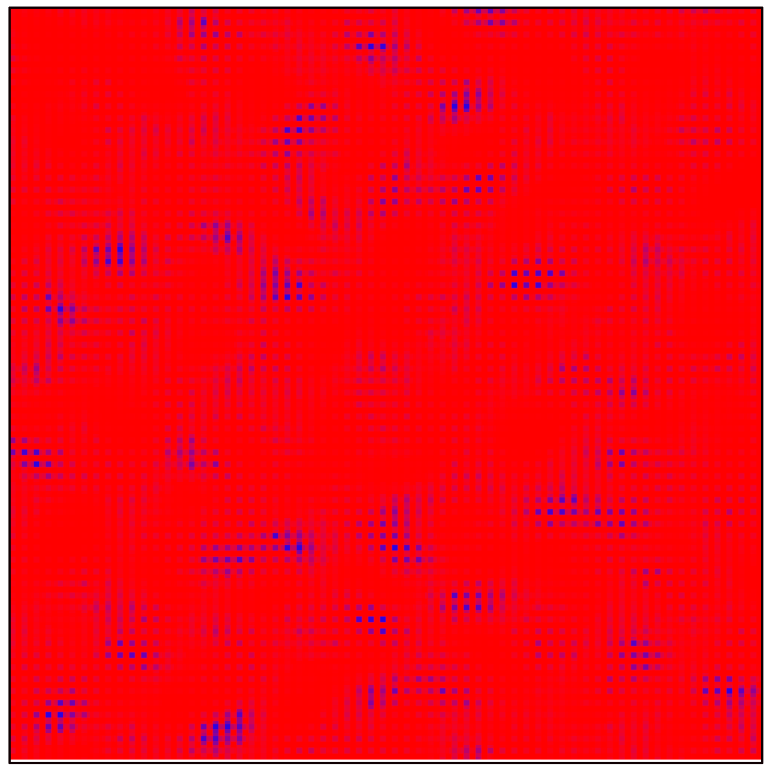
Reproduce this texture procedurally as a Shadertoy shader.

```glsl
// A framed red heat map: a regular lattice of small square dots that turn
// from red through purple to blue. Cellular noise places the blue clusters,
// layered sines set the faint dots and the streaks that join neighbours.

const float CELLS = 63.0;              // lattice cells across the map
const float DOT_HALF = 0.25;           // half width of a dot, in cells
const float EDGE = 0.085;              // softness of dot edges, in cells
const vec2 CLUSTER_GRID = vec2(9.0, 16.0);
const float CLUSTER_FALLOFF = 7.0;
const float CLUSTER_POWER = 2.5;       // higher makes strong clusters rarer
const float CLUSTER_GAIN = 1.0;
const float FAINT_GAIN = 0.25;
const float MAX_HEAT = 0.88;
const vec2 FRAME_MIN = vec2(0.0125, 0.0065);
const vec2 FRAME_MAX = vec2(0.9925, 0.9900);
const float FRAME_HALF = 0.0015;
const float BOTTOM_GAP = 0.0045;       // white strip above the lower frame line
const vec3 PAPER = vec3(1.0);
const vec3 FRAME_INK = vec3(0.06, 0.0, 0.01);

float hash(vec2 p) {
    vec3 q = fract(p.xyx * vec3(0.1031, 0.1030, 0.0973));
    q += dot(q, q.yzx + 33.33);
    return fract((q.x + q.y) * q.z);
}

// Sum of soft, slightly sheared blobs, one per grid cell.
float clusters(vec2 p) {
    p *= CLUSTER_GRID;
    vec2 home = floor(p);
    float sum = 0.0;
    for (int j = -1; j <= 1; j++) {
        for (int i = -1; i <= 1; i++) {
            vec2 id = home + vec2(i, j);
            vec2 jitter = vec2(hash(id + 17.0), hash(id + 53.0));
            vec2 d = p - id - mix(vec2(0.25, 0.1), vec2(0.75, 0.9), jitter);
            d.y += d.x * (hash(id + 91.0) - 0.5) * 1.4;
            float strength = pow(hash(id + 131.0), CLUSTER_POWER);
            sum += strength * exp(-CLUSTER_FALLOFF * dot(d, d));
        }
    }
    return sum;
}

// Irregular slow variation from bent, layered sines, 0 to 1.
float waves(vec2 p, float phase) {
    p += 0.04 * sin(p.yx * vec2(17.0, 13.0) + phase);
    float s = sin(p.x * 47.0 + 6.0 * p.y + phase)
            + sin(p.y * 39.0 - 11.0 * p.x + phase * 2.3)
            + sin(p.x * 23.0 + p.y * 29.0 + phase * 3.7);
    return smoothstep(-1.6, 1.6, s);
}

// Heat of one lattice cell.
float cellHeat(vec2 id) {
    vec2 p = (id + 0.5) / CELLS;
    float grain = hash(id + 211.0);
    float strong = CLUSTER_GAIN * clusters(p) * mix(0.6, 1.15, grain);
    float faint = FAINT_GAIN * waves(p, 1.7) * mix(0.35, 1.0, hash(id + 307.0));
    return min(strong + faint, MAX_HEAT);
}

vec3 heatColor(float t) {
    return vec3(1.0 - pow(t, 1.5), 0.012 * smoothstep(0.0, 0.2, t), t);
}

// Signed distance to an axis-aligned rectangle.
float rectDistance(vec2 p, vec2 lo, vec2 hi) {
    vec2 d = abs(p - 0.5 * (lo + hi)) - 0.5 * (hi - lo);
    return length(max(d, 0.0)) + min(max(d.x, d.y), 0.0);
}

void mainImage(out vec4 fragColor, in vec2 fragCoord) {
    float pixel = 1.0 / min(iResolution.x, iResolution.y);
    vec2 uv = fragCoord / iResolution.xy;

    // Lattice, counted from the upper left of the map.
    vec2 mapMin = FRAME_MIN + vec2(0.0, BOTTOM_GAP);
    vec2 q = vec2(uv.x - mapMin.x, FRAME_MAX.y - uv.y) / (FRAME_MAX - mapMin);
    vec2 cell = q * CELLS + 0.25;
    vec2 id = floor(cell);
    vec2 offset = abs(fract(cell) - 0.5);

    // Square dots, with streaks along columns and rows in some patches.
    float soft = max(EDGE, 0.6 * pixel * CELLS);
    vec2 band = 1.0 - smoothstep(DOT_HALF - soft, DOT_HALF + soft, offset);
    float columnStreak = 0.75 * pow(waves(q, 4.1), 2.0);
    float rowStreak = 0.45 * pow(waves(q.yx, 8.6), 3.0);
    float lit = max(band.x * band.y, max(columnStreak * band.x, rowStreak * band.y));
    vec3 mapColor = heatColor(cellHeat(id) * lit);

    // White margin and thin dark frame.
    float mapEdge = rectDistance(uv, mapMin, FRAME_MAX);
    float frameEdge = abs(rectDistance(uv, FRAME_MIN, FRAME_MAX)) - FRAME_HALF;
    vec3 color = mix(mapColor, PAPER, smoothstep(-0.5 * pixel, 0.5 * pixel, mapEdge));
    color = mix(FRAME_INK, color, smoothstep(-0.5 * pixel, 0.5 * pixel, frameEdge));
    fragColor = vec4(color, 1.0);
}
```
